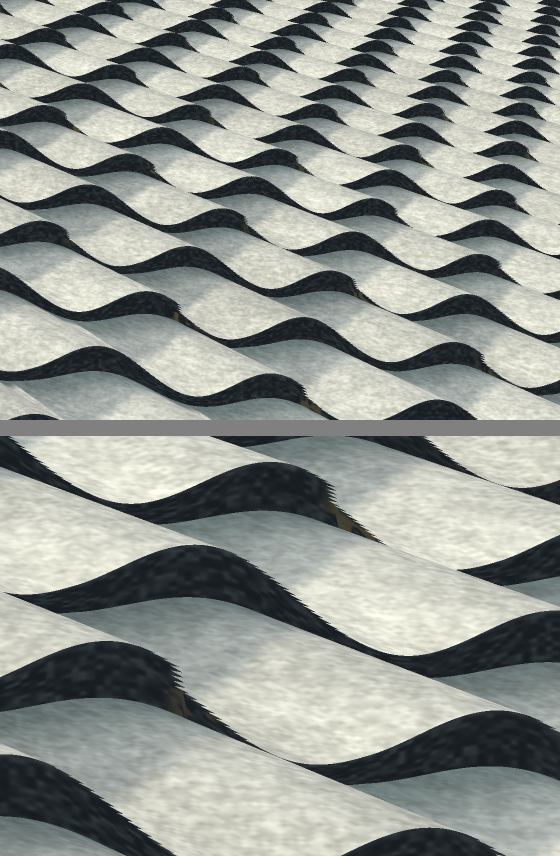
Top, the full canvas; bottom, a detail of the centre.
Reproduce this texture procedurally as a Shadertoy shader.

```glsl
const float TAU = 6.2831853;

float hash(vec2 p) {
    return fract(sin(dot(p, vec2(127.1, 311.7))) * 43758.5453);
}

float noise(vec2 p) {
    vec2 i = floor(p), f = fract(p);
    f = f * f * (3.0 - 2.0 * f);
    return mix(mix(hash(i), hash(i + vec2(1, 0)), f.x),
               mix(hash(i + vec2(0, 1)), hash(i + vec2(1, 1)), f.x), f.y);
}

// Hump coordinate u where the course line v crosses screen column x
float acrossAt(float x, float v) {
    return (0.729 - 0.240 * v - x * (1.0 + 0.075 * v)) / (0.02 * x - 0.379);
}

// Position relative to the chipped side lap on every second hump
float lapAt(float u) {
    return mod(u + 1.5, 2.0) - 0.5;
}

float thickness(float u) {
    return mix(0.020, 0.053, 0.5 + 0.5 * cos(TAU * u));
}

// Depth of the tile surface below the plane through the crests
float depthAt(float u, float v) {
    float lap = lapAt(u);
    float chip = 0.07 * (noise(vec2(lap * 32.0, floor(v) * 7.0)) - 0.5);
    float drop = smoothstep(0.17, 0.20, lap + chip) * (1.0 - smoothstep(0.30, 0.65, lap));
    return 0.038 * (1.0 - cos(TAU * (u - 0.02))) + thickness(u) * fract(v) + 0.018 * drop;
}

// Signed gap from the pixel down to the roof profile at course v
float gapAt(vec2 p, float v) {
    float u = acrossAt(p.x, v);
    float w = 1.0 + 0.02 * u + 0.075 * v;
    return (0.755 + 0.0755 * u - 0.125 * v + depthAt(u, v)) / w - p.y;
}

vec3 surfaceColor(float u, float v) {
    float side = u - round(u);
    float along = fract(v);
    float tone = 0.5 + 0.5 * cos(TAU * (u + 0.32));
    vec3 color = mix(vec3(0.72, 0.73, 0.70), vec3(0.89, 0.89, 0.83), tone * (1.0 - 0.5 * along));

    // Shadow cast forward by the course above
    float edge = 0.66 + 0.5 * side + 0.03 * noise(vec2(u * 14.0, v * 9.0));
    float shadow = smoothstep(edge - 0.05, edge + 0.05, along);
    vec3 shade = mix(vec3(0.62, 0.65, 0.64), vec3(0.36, 0.42, 0.42), smoothstep(0.65, 1.0, along));
    color = mix(color, shade, 0.9 * shadow);

    // Cement grain, stains and tile variation
    float grain = noise(vec2(u * 85.0, v * 60.0)) + noise(vec2(u * 37.0, v * 24.0)) - 1.0;
    float stain = noise(vec2(u * 6.0, v * 4.0)) - 0.5;
    float batch = hash(vec2(floor(u * 0.5 + 0.4), floor(v))) - 0.5;
    return color * (1.0 + 0.15 * grain + 0.08 * stain + 0.06 * batch);
}

vec3 faceColor(float u, float v, float below) {
    float rough = noise(vec2(u * 48.0, below * 11.0 + v * 17.0));
    vec3 color = mix(vec3(0.09, 0.11, 0.13), vec3(0.19, 0.22, 0.23), rough * rough);
    color += 0.05 * (1.0 - smoothstep(0.0, 0.15, below));

    // Crumbling mortar and moss at the lap
    float lap = lapAt(u);
    float nearLap = smoothstep(0.10, 0.18, lap) * (1.0 - smoothstep(0.27, 0.36, lap));
    float crumbs = smoothstep(0.52, 0.80, noise(vec2(u * 30.0, below * 5.0 + v * 31.0)));
    vec3 mortar = mix(vec3(0.25, 0.23, 0.20), vec3(0.40, 0.36, 0.22), hash(vec2(round(u), v)));
    return mix(color, mortar, 0.8 * nearLap * crumbs);
}

vec3 roofColor(vec2 p) {
    // Start where the column meets the crest plane
    float a = acrossAt(p.x, 0.0);
    float b = acrossAt(p.x, 1.0) - a;
    float start = (0.755 + 0.0755 * a - p.y * (1.0 + 0.02 * a))
                / (p.y * (0.02 * b + 0.075) - 0.0755 * b + 0.125);

    // March away from the viewer to the first profile hiding the rest
    float near = start, far = start;
    for (int i = 0; i < 60; i++) {
        far = near + 0.04;
        if (gapAt(p, far) <= 0.0) break;
        near = far;
    }
    for (int i = 0; i < 10; i++) {
        float middle = 0.5 * (near + far);
        if (gapAt(p, middle) <= 0.0) far = middle;
        else near = middle;
    }

    float u = acrossAt(p.x, far);
    if (floor(near) == floor(far)) return surfaceColor(u, near);
    float w = 1.0 + 0.02 * u + 0.075 * far;
    return faceColor(u, floor(far), -gapAt(p, far) * w / thickness(u));
}

void mainImage(out vec4 fragColor, in vec2 fragCoord) {
    vec3 color = vec3(0.0);
    for (int i = 0; i < 4; i++) {
        vec2 offset = vec2(i % 2, i / 2) * 0.5 - 0.25;
        vec2 p = (fragCoord + offset) / iResolution.y;
        color += roofColor(vec2(p.x, 1.0 - p.y));
    }
    fragColor = vec4(color / 4.0, 1.0);
}
```
